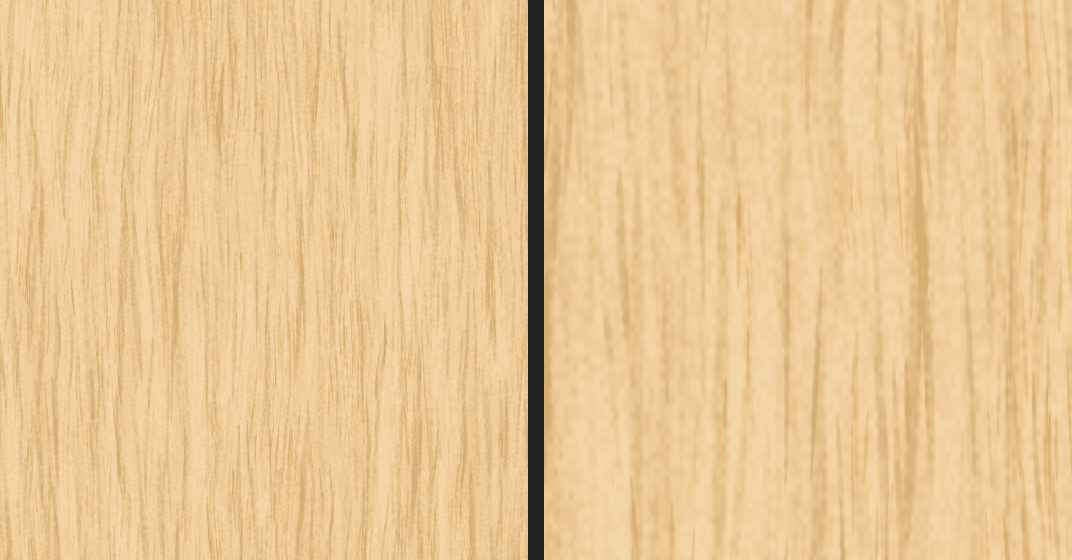
Left, the full canvas; right, a detail of the centre.
This texture is drawn by a Shadertoy shader. Its source:

```glsl
// Pale straight-grained oak veneer. Leaning spindle-shaped streaks scattered over
// jittered cells lie on stretched fibre noise; short thin pores and a fine grain
// add detail, and the summed darkness picks a colour from a three-stop ramp.

const vec3 PALE_WOOD = vec3(0.960, 0.838, 0.662);
const vec3 MID_WOOD  = vec3(0.934, 0.794, 0.590);
const vec3 DARK_WOOD = vec3(0.850, 0.698, 0.478);
const vec3 GOLD_TINT = vec3(0.012, -0.004, -0.030);

const float MID_STOP     = 0.40;  // darkness at which the ramp reaches MID_WOOD
const float BASE_SHADE   = 0.25;
const float BAND_SHADE   = 0.40;
const float FIBRE_SHADE  = 0.50;
const float BROAD_SHADE  = 0.52;
const float SLIM_SHADE   = 0.50;
const float PORE_SHADE   = 0.55;
const float GRAIN_SHADE  = 0.42;

// Cell sizes and half widths, in canvas heights
const vec2 BROAD_CELL = vec2(0.026, 0.22);
const vec2 SLIM_CELL  = vec2(0.017, 0.14);
const vec2 PORE_CELL  = vec2(0.013, 0.05);
const float BROAD_WIDTH = 0.0085;
const float SLIM_WIDTH  = 0.0052;
const float PORE_WIDTH  = 0.0027;
const float MAX_SLOPE   = 0.078;

float hash(vec2 p) {
    vec3 q = fract(p.xyx * 0.1031);
    q += dot(q, q.yzx + 33.33);
    return fract((q.x + q.y) * q.z);
}

float noise(vec2 p) {
    vec2 i = floor(p), f = fract(p);
    f = f * f * (3.0 - 2.0 * f);
    float low  = mix(hash(i), hash(i + vec2(1, 0)), f.x);
    float high = mix(hash(i + vec2(0, 1)), hash(i + vec2(1, 1)), f.x);
    return mix(low, high, f.y);
}

// Darkness of tapered, slightly leaning streaks, one per cell
float streaks(vec2 p, vec2 cell, float width, float seed) {
    vec2 home = floor(p / cell);
    float shade = 0.0;
    for (int y = -1; y <= 1; y++) {
        for (int x = -1; x <= 1; x++) {
            vec2 id = home + vec2(x, y);
            vec2 key = id + seed;
            vec2 jitter = vec2(hash(key), hash(key + 71.3));
            vec2 d = p - (id + jitter) * cell;
            float halfLength = cell.y * mix(0.4, 0.95, hash(key + 137.9));
            d.x -= d.y * MAX_SLOPE * (2.0 * hash(key + 211.7) - 1.0);
            float along = d.y / halfLength;
            float taper = max(1.0 - along * along, 0.0);
            float w = width * mix(0.45, 1.0, hash(key + 293.1)) * (0.3 + 0.7 * taper);
            float body = 1.0 - smoothstep(0.3 * w, w, abs(d.x));
            float strength = mix(0.2, 1.0, hash(key + 359.3));
            shade = max(shade, body * smoothstep(0.0, 0.4, taper) * strength);
        }
    }
    return shade;
}

vec3 woodColour(float shade) {
    vec3 light = mix(PALE_WOOD, MID_WOOD, clamp(shade / MID_STOP, 0.0, 1.0));
    return mix(light, DARK_WOOD, clamp((shade - MID_STOP) / (1.0 - MID_STOP), 0.0, 1.15));
}

void mainImage(out vec4 fragColor, in vec2 fragCoord) {
    vec2 uv = fragCoord / iResolution.y;

    // Gentle sideways wander of the grain
    vec2 p = uv + 3.0;
    p.x += 0.020 * (noise(uv * vec2(4.0, 3.0) + 17.0) - 0.5);
    p.x += 0.007 * (noise(uv * vec2(18.0, 10.0) + 41.0) - 0.5);

    // Stretched noise: bands, then fibres
    float band  = noise(p * vec2(34.0, 2.6)) - 0.5;
    float fibre = 0.55 * noise(p * vec2(85.0, 8.0) + 9.0)
                + 0.45 * noise(p * vec2(190.0, 22.0) + 53.0) - 0.5;

    // Scattered streaks, the slim ones broken up by flecks
    float fleck = noise(p * vec2(210.0, 65.0) + 29.0);
    float broad = streaks(p, BROAD_CELL, BROAD_WIDTH, 11.0);
    float slim  = streaks(p, SLIM_CELL, SLIM_WIDTH, 503.0) * (0.6 + 0.8 * fleck);

    // Pores gathered in patches
    float pores = streaks(p, PORE_CELL, PORE_WIDTH, 907.0)
                * smoothstep(0.3, 0.75, noise(p * vec2(38.0, 6.0) + 83.0));

    // Fine speckle, slightly longer along the grain
    float grain = noise(uv * vec2(330.0, 210.0) + 5.0) - 0.5;

    float shade = BASE_SHADE + BAND_SHADE * band + FIBRE_SHADE * fibre
                + BROAD_SHADE * broad + SLIM_SHADE * slim
                + PORE_SHADE * pores + GRAIN_SHADE * grain;

    vec3 colour = woodColour(shade) + GOLD_TINT * pores;
    fragColor = vec4(colour, 1.0);
}
```
